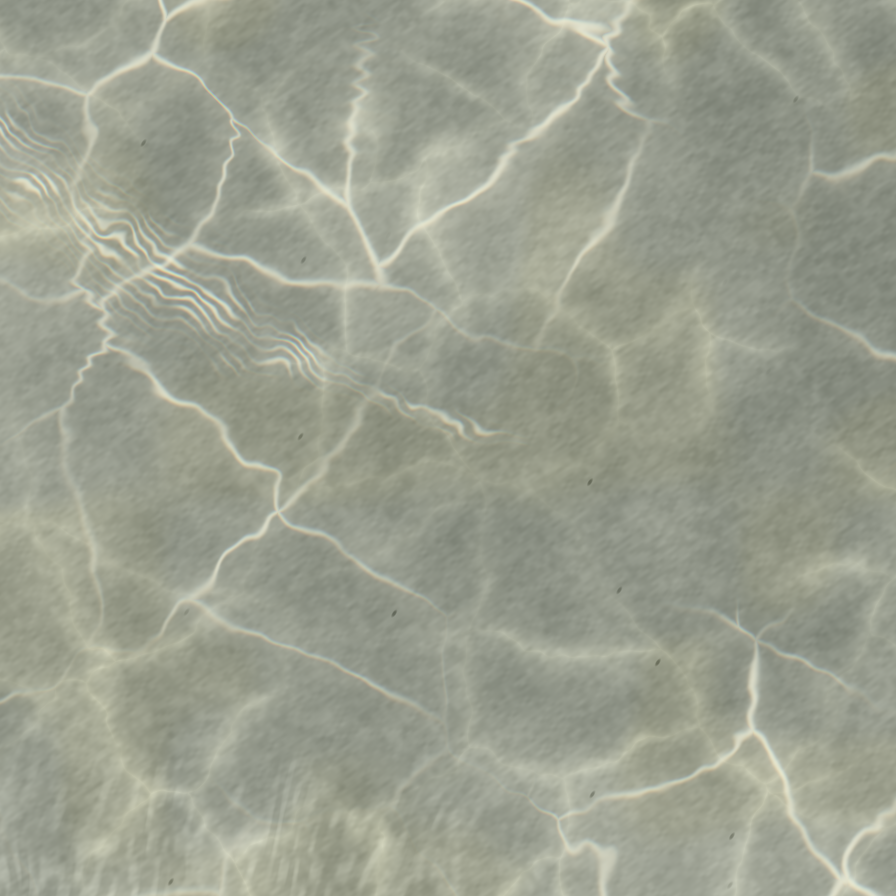
Write a Shadertoy shader that draws this texture.

```glsl
// Sunlit caustic filaments and a rippled light band over pale sand in shallow water.

vec2 hash2(vec2 cell) {
    vec3 h = fract(cell.xyx * vec3(0.1031, 0.1030, 0.0973));
    h += dot(h, h.yzx + 33.33);
    return fract((h.xx + h.yz) * h.zy);
}

float noise(vec2 p) {
    vec2 cell = floor(p), f = fract(p);
    f = f * f * (3.0 - 2.0 * f);
    float low = mix(hash2(cell).x, hash2(cell + vec2(1, 0)).x, f.x);
    float high = mix(hash2(cell + vec2(0, 1)).x, hash2(cell + vec2(1, 1)).x, f.x);
    return mix(low, high, f.y);
}

float fbm(vec2 p) {
    float sum = 0.0, weight = 0.5;
    for (int i = 0; i < 5; i++) {
        sum += weight * noise(p);
        p = mat2(1.6, 1.2, -1.2, 1.6) * p + 7.3;
        weight *= 0.5;
    }
    return sum;
}

// Distance to the nearest border between Voronoi cells
float cellBorder(vec2 p) {
    vec2 cell = floor(p), nearest = vec2(0);
    float best = 9.0, border = 9.0;
    for (int y = -1; y <= 1; y++)
    for (int x = -1; x <= 1; x++) {
        vec2 id = cell + vec2(x, y);
        vec2 r = id + hash2(id + 50.0) - p;
        if (dot(r, r) < best) { best = dot(r, r); nearest = r; }
    }
    for (int y = -2; y <= 2; y++)
    for (int x = -2; x <= 2; x++) {
        vec2 id = cell + vec2(x, y);
        vec2 r = id + hash2(id + 50.0) - p, gap = r - nearest;
        if (dot(gap, gap) > 1e-4) border = min(border, dot(0.5 * (r + nearest), normalize(gap)));
    }
    return border;
}

// Bent and locally crumpled network of thin bright lines
float filaments(vec2 p) {
    vec2 q = p + 0.09 * (vec2(noise(p * 5.0), noise(p * 5.0 + 40.0)) - 0.5);
    q += 0.03 * (vec2(noise(p * 19.0), noise(p * 19.0 + 70.0)) - 0.5);
    q += 0.009 * (vec2(noise(p * 55.0), noise(p * 55.0 + 30.0)) - 0.5);
    float crumple = smoothstep(0.6, 0.8, noise(p * 3.2 + 9.0)) * smoothstep(0.4, 0.65, p.y);
    q.x += 0.008 * crumple * noise(p * 30.0) * sin(p.y * 270.0 + 60.0 * p.x + 7.0 * noise(p * 14.0));
    float d = cellBorder(q * 4.7) / 4.7;
    float power = smoothstep(0.22, 0.75, noise(p * 5.0 + 3.0));
    float glint = 0.35 + 1.1 * noise(p * 21.0 + 8.0);
    float width = mix(0.0018, 0.0058, noise(p * 13.0 + 20.0));
    float halo = exp(-d / 0.018) * fbm(p * 22.0);
    return power * (0.85 * glint * exp(-d * d / (width * width)) + 0.5 * halo);
}

// Tapering band of fine parallel ripples falling from the left edge
float rippleBand(vec2 p) {
    float across = 0.78 * (p.y - 0.83 + 0.85 * p.x - 0.5 * p.x * p.x);
    across += 0.014 * (noise(p * 9.0) - 0.5);
    float width = mix(0.036, 0.008, smoothstep(0.2, 0.42, p.x));
    float envelope = exp(-across * across / (width * width)) * smoothstep(0.6, 0.48, p.x);
    float phase = across / 0.0115 + 9.0 * p.x + 1.8 * noise(p * vec2(28, 20)) + 0.7 * noise(p * 70.0);
    float stripes = pow(0.5 + 0.5 * cos(6.2832 * phase), 2.5);
    float breaks = smoothstep(0.3, 0.75, noise(p * vec2(32, 44) + 12.0));
    return envelope * (0.1 + stripes * mix(0.2, 1.3, breaks));
}

float sunlight(vec2 p) {
    return filaments(p) + 0.9 * rippleBand(p);
}

void mainImage(out vec4 fragColor, in vec2 fragCoord) {
    vec2 p = fragCoord / iResolution.y;

    // Mottled grey-green sand, lighter toward the bottom
    float mottle = 0.65 * fbm(p * 4.0 + 2.0) + 0.35 * fbm(p * vec2(12, 17) + 30.0);
    float shade = smoothstep(0.27, 0.75, mottle) + 0.3 * smoothstep(0.3, 0.0, p.y);
    vec3 color = mix(vec3(0.515, 0.537, 0.490), vec3(0.625, 0.642, 0.588), shade);
    color += vec3(0.014, 0.008, -0.012) * smoothstep(0.5, 0.75, noise(p * 8.0 + 60.0));

    // Soft secondary light net
    vec2 bent = p + 0.15 * (vec2(fbm(p * 6.0 + 11.0), fbm(p * 6.0 + 81.0)) - 0.5);
    float veil = exp(-cellBorder(bent * 6.5 + 17.0) / 0.09) * (0.4 + 1.2 * fbm(p * 17.0));
    color += vec3(0.135, 0.130, 0.112) * veil * smoothstep(0.25, 0.7, noise(p * 5.0 + 25.0));

    // Oblique sand grain and upright streaks near the lower edge
    vec2 slanted = vec2(p.x + 0.7 * p.y, p.y - 0.7 * p.x);
    color += 0.045 * (noise(slanted * vec2(60, 130)) - 0.5);
    color += 0.045 * (noise(slanted * vec2(120, 210) + 9.0) - 0.5);
    float streak = noise(vec2(p.x - 0.3 * p.y + 0.03 * noise(p * 14.0), p.y * 0.28) * 125.0);
    float streakZone = smoothstep(0.24, 0.03, p.y) * smoothstep(0.75, 0.4, p.x);
    color += 0.075 * streakZone * (smoothstep(0.3, 0.95, streak) - 0.3);

    // Sparse dark specks
    vec2 id = floor(p * 40.0), seed = hash2(id + 5.0);
    vec2 offset = fract(p * 40.0) - 0.3 - 0.4 * hash2(id + 90.0);
    float speck = length(vec2(offset.x - 0.5 * offset.y, 0.6 * offset.y));
    color -= 0.2 * step(0.985, seed.x) * seed.y * smoothstep(0.13, 0.03, speck);

    // Sunlight, split slightly into colours by the water
    vec2 split = vec2(0.0004, 0.0010);
    vec3 light = vec3(sunlight(p + split), sunlight(p), sunlight(p - split));
    color = mix(color, vec3(0.95, 0.945, 0.86), 1.0 - exp(-1.1 * light));

    fragColor = vec4(clamp(color, 0.0, 1.0), 1.0);
}
```
